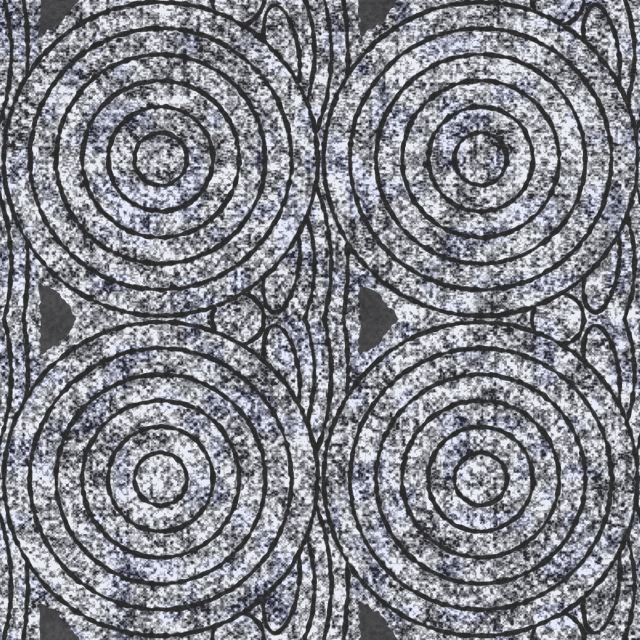
Write a three.js fragment shader that draws this pattern.

```glsl
varying vec2 vUv;

const float REPEATS = 2.0;
const float RING_COUNT = 6.0;
const float RING_STEP = 0.0817;       // in tile units, as are all sizes below
const float GROOVE_HALF = 0.0068;
const float EDGE = 0.003;
const float WOBBLE = 0.007;
const vec2 TILE_SHIFT = vec2(0.002, 0.003);
const vec2 PEBBLE_CENTER = vec2(-0.258, 0.0);
const float PEBBLE_RADIUS = 0.081;
const vec2 LEAF_CENTER = vec2(-0.122, 0.16);
const vec2 LEAF_RADII = vec2(0.053, 0.14);
const float LEAF_LEAN = 0.15;
const float GRAIN_SCALE = 190.0;      // noise cells across the canvas
const float STONE_LEVEL = 0.61;
const float STONE_CONTRAST = 2.5;
const vec3 STONE_DARK = vec3(0.17, 0.17, 0.19);
const vec3 STONE_LIGHT = vec3(0.92, 0.93, 0.955);
const vec3 STONE_BLUE = vec3(-0.02, -0.015, 0.025);
const vec3 GROOVE_COLOR = vec3(0.15, 0.15, 0.155);
const vec3 SLATE_COLOR = vec3(0.20, 0.20, 0.21);

float hash(vec2 p) {
  return fract(sin(dot(p, vec2(127.1, 311.7))) * 43758.5453);
}

float noise(vec2 p) {
  vec2 i = floor(p);
  vec2 f = fract(p);
  f = f * f * (3.0 - 2.0 * f);
  return mix(mix(hash(i), hash(i + vec2(1.0, 0.0)), f.x),
             mix(hash(i + vec2(0.0, 1.0)), hash(i + vec2(1.0)), f.x), f.y);
}

float ellipseDistance(vec2 p, vec2 radii) {
  float k = length(p / radii);
  return k * (k - 1.0) / max(length(p / (radii * radii)), 0.001);
}

// Distance to the nearest of the concentric rings
float ringDistance(float r) {
  float ring = clamp(floor(r / RING_STEP + 0.5), 1.0, RING_COUNT);
  return abs(r - ring * RING_STEP);
}

// Distance to the lines between the discs; q is centered on the tile corner
float gapDistance(vec2 q) {
  float d = abs(length(q - PEBBLE_CENTER) - PEBBLE_RADIUS);

  // Mirrored pair of leaning leaves
  vec2 m = vec2(q.x, abs(q.y));
  vec2 leaf = m - LEAF_CENTER;
  leaf.x -= LEAF_LEAN * leaf.y;
  d = min(d, abs(ellipseDistance(leaf, LEAF_RADII)));

  // Three upright strands, each bowed twice with a kink at the middle
  for (int i = 0; i < 3; i++) {
    float n = float(i);
    float bow = (m.y - 0.17) / 0.17;
    float strand = -0.019 + 0.052 * n - (0.031 - 0.0085 * n) * bow * bow;
    d = min(d, abs(q.x - strand));
  }
  return d;
}

// Dark wedge: upright left side, two bevelled sides meeting at the right
float wedgeDistance(vec2 q) {
  float y = abs(q.y);
  float bevel = dot(vec2(q.x - 0.122, y - 0.115), normalize(vec2(0.5, 0.87)));
  float tip = dot(vec2(q.x - 0.243, y), normalize(vec2(0.8, 0.6)));
  return max(0.122 - q.x, max(bevel, tip));
}

void main() {
  vec2 tile = vUv * REPEATS - TILE_SHIFT;
  vec2 q = fract(tile + 0.5) - 0.5;
  float r = length(fract(tile) - 0.5);

  // Granite: fine speckle over soft blotches
  float grain = noise(vUv * GRAIN_SCALE);
  float fine = noise(vUv * GRAIN_SCALE * 2.1 + 17.3);
  float blotch = noise(vUv * 42.0 + 5.7);
  float cloud = noise(vUv * 19.0 + 31.1);
  float speckle = 0.42 * grain + 0.28 * fine + 0.18 * blotch + 0.12 * cloud;
  float shade = clamp(STONE_LEVEL + STONE_CONTRAST * (speckle - 0.5), 0.0, 1.0);
  vec3 color = mix(STONE_DARK, STONE_LIGHT, shade);
  color += STONE_BLUE * smoothstep(0.5, 0.8, noise(vUv * 27.0 + 71.9));

  // Ragged edges
  float ragged = (noise(vUv * 130.0 + 9.2) - 0.5) * WOBBLE;
  float outside = step(RING_COUNT * RING_STEP, r);

  // Slate wedge
  float wedge = wedgeDistance(q) + 2.0 * ragged;
  vec3 slate = SLATE_COLOR + 0.16 * speckle;
  color = mix(color, slate, outside * (1.0 - smoothstep(-EDGE, EDGE, wedge)));

  // Grooves
  float d = ringDistance(r);
  if (outside > 0.5) d = min(d, gapDistance(q));
  float groove = 1.0 - smoothstep(-EDGE, EDGE, d + ragged - GROOVE_HALF);
  color = mix(color, GROOVE_COLOR + 0.12 * grain * fine, groove);

  gl_FragColor = vec4(color, 1.0);
}
```
